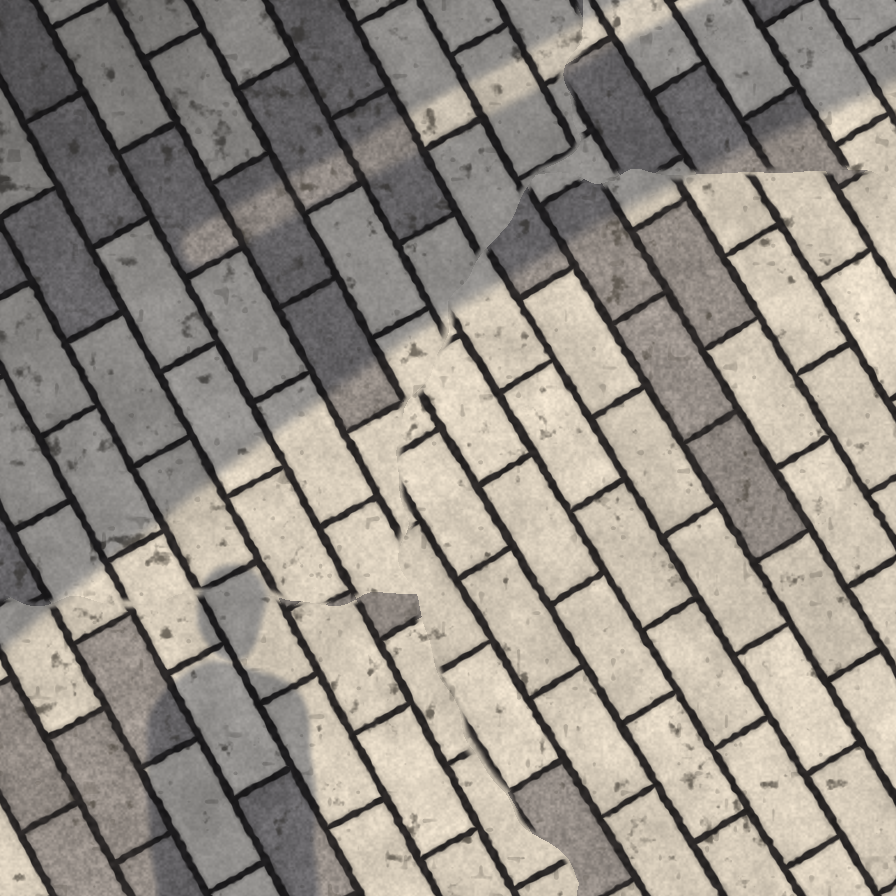
This texture is drawn by a Shadertoy shader. Its source:

```glsl
// Slanted running-bond paving with worn pale and dark blocks, crossed by sun and shadow.
// Four patches carry shifted block grids that meet along ragged, smeared seams.
// Grain, stains and tone come from hashed value noise; light from distance functions.

const vec3 PALE   = vec3(0.82, 0.785, 0.73);
const vec3 DARK   = vec3(0.56, 0.535, 0.52);
const vec3 JOINT  = vec3(0.15, 0.14, 0.14);
const vec3 STAIN  = vec3(0.30, 0.28, 0.25);
const vec3 SHADE  = vec3(0.69, 0.71, 0.75);
const vec2 HALF_JOINT = vec2(0.0043, 0.0033);

float hash(vec2 p) {
    vec3 q = fract(vec3(p.xyx) * 0.1031);
    q += dot(q, q.yzx + 33.33);
    return fract((q.x + q.y) * q.z);
}

float noise(vec2 p) {
    vec2 i = floor(p), f = fract(p);
    f = f * f * (3.0 - 2.0 * f);
    return mix(mix(hash(i), hash(i + vec2(1, 0)), f.x),
               mix(hash(i + vec2(0, 1)), hash(i + vec2(1, 1)), f.x), f.y);
}

float fbm(vec2 p) {
    float sum = 0.0, amp = 0.5;
    for (int i = 0; i < 4; i++) {
        sum += amp * noise(p);
        p = p * 2.03 + 17.7;
        amp *= 0.5;
    }
    return sum / 0.9375;
}

float capsule(vec2 p, vec2 a, vec2 b, float radius) {
    vec2 ab = b - a;
    float t = clamp(dot(p - a, ab) / dot(ab, ab), 0.0, 1.0);
    return length(p - a - ab * t) - radius;
}

// Block grid: xy = cell id, z = distance past the joint edge
vec3 blocks(vec2 p, vec2 origin, float angle, vec2 size) {
    vec2 along = vec2(cos(angle), -sin(angle));
    vec2 across = vec2(-along.y, along.x);
    vec2 q = vec2(dot(p - origin, across), dot(p - origin, along)) / size;
    q.x += 0.5;
    q.y += 0.5 * mod(floor(q.x), 2.0);
    vec2 edge = (0.5 - abs(fract(q) - 0.5)) * size - HALF_JOINT;
    return vec3(floor(q), min(edge.x, edge.y));
}

// Selects a patch grid; seam returns the distance to the nearest patch border
vec3 patchwork(vec2 p, out float seam) {
    vec2 w = p + 0.03 * (vec2(noise(p * 24.0), noise(p * 24.0 + 50.0)) - 0.5);
    float border = min(0.449 + 1.1 * (w.y - 0.44) * (w.y - 0.44), 0.64);
    bool right = w.x > border;
    float level = right ? 0.805 : 0.335;
    bool upper = w.y > level;
    seam = min(abs(w.x - border), abs(w.y - level));
    vec2 origin = right ? (upper ? vec2(0.859, 0.884) : vec2(0.770, 0.419))
                        : (upper ? vec2(0.239, 0.707) : vec2(0.293, 0.126));
    float angle = right ? 1.028 : 1.077;
    vec2 size = right ? vec2(0.0736, 0.155) : vec2(0.0757, 0.158);
    vec3 cell = blocks(p, origin, angle, size);
    cell.xy += 40.0 + (right ? 31.0 : 0.0) + (upper ? 57.0 : 0.0);
    return cell;
}

// 0 in shadow, 1 in sun
float sunlight(vec2 p) {
    vec2 w = p + 0.012 * (noise(p * 18.0) - 0.5);
    float edge = 0.271 + 0.638 * w.x + 0.234 * w.x * (1.0 - w.x);
    float sun = smoothstep(-0.014, 0.014, edge - w.y);
    float streak = capsule(w, vec2(0.225, 0.727), vec2(0.80, 1.03), 0.021);
    sun = max(sun, 0.85 * (1.0 - smoothstep(-0.009, 0.009, streak)));
    float silhouette = min(capsule(w, vec2(0.255, 0.30), vec2(0.262, 0.335), 0.037),
                           capsule(w, vec2(0.255, 0.17), vec2(0.270, -0.05), 0.092));
    return sun * smoothstep(-0.006, 0.006, silhouette);
}

vec3 stone(vec2 p, vec2 id) {
    float dark = step(0.74, hash(id + 3.0));
    vec3 color = mix(PALE, DARK, dark);
    color *= 1.0 + 0.10 * (hash(id + 19.0) - 0.5);
    color *= 1.0 + 0.22 * (fbm(p * 26.0 + id) - 0.5);
    // Fine grain, coarser on dark blocks
    float grain = noise(p * 390.0) + noise(p * 210.0 + 9.0) - 1.0;
    color *= 1.0 + mix(0.08, 0.17, dark) * grain;
    // Moss and dirt, thickest toward the upper left
    float damp = smoothstep(0.35, 1.3, p.y - p.x + 0.4);
    float dirt = smoothstep(0.70 - 0.08 * damp, 0.86, fbm(p * 48.0 + 7.0));
    float pits = smoothstep(0.86, 0.95, noise(p * 95.0 + 31.0));
    return mix(color, STAIN, clamp(0.75 * dirt + 0.25 * pits, 0.0, 0.8));
}

void mainImage(out vec4 fragColor, in vec2 fragCoord) {
    vec2 p = fragCoord / iResolution.y;
    float soft = max(0.0013, 0.8 / iResolution.y);

    float seam;
    vec3 cell = patchwork(p, seam);

    // Chipped block edges; joints fade where patches meet
    float edge = cell.z + 0.0028 * (noise(p * 160.0) - 0.5);
    float joint = 1.0 - smoothstep(-soft, soft, edge);
    joint *= smoothstep(0.001, 0.010, seam);

    vec3 color = stone(p, cell.xy);
    color *= 1.0 - 0.13 * (1.0 - smoothstep(0.0, 0.006, edge));
    color = mix(color, JOINT * (0.8 + 0.5 * noise(p * 200.0)), joint);

    // Cool shadow deepening to the upper left, warm sun elsewhere
    vec3 shade = SHADE * (1.0 - 0.17 * smoothstep(0.4, 1.0, p.y - p.x));
    color *= mix(shade, vec3(1.03, 1.02, 1.0), sunlight(p));
    fragColor = vec4(clamp(color, 0.0, 1.0), 1.0);
}
```
